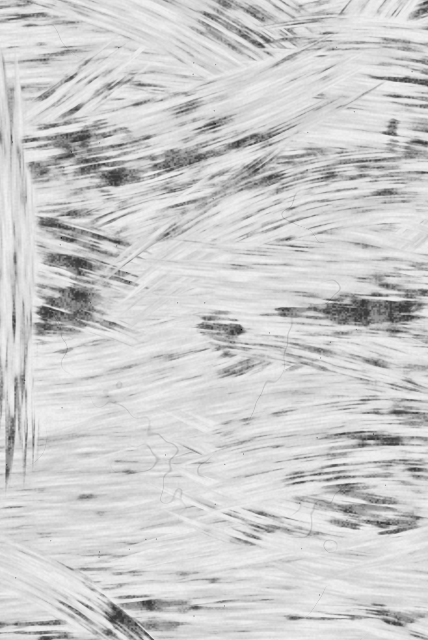
This texture is drawn by a Shadertoy shader. Its source:

```glsl
// Dry white paint brushed over a dark, mottled wall.
// Overlapping bent strokes each carry fine stretched bristle noise; where the
// paint is thin or worn, a threshold on that noise lets the wall show through.

const float WALL_DARK = 0.24;
const float WALL_LIGHT = 0.58;
const float PAINT_TONE = 0.863;
const float PAINT_RELIEF = 0.29;
const float PAINT_MAX = 0.925;
const int STROKE_COUNT = 32;
const float CANVAS_HEIGHT = 1.5;      // in canvas widths
const float BASE_THINNESS = 0.14;     // bristle level below which paint fails
const float REGION_THINNESS = 0.24;
const float WORN_THINNESS = 0.34;
const float CRUMBLE = 0.30;           // breaks streaks into short pieces
const float STREAK_SOFTNESS = 0.19;
const float CRACK_DEPTH = 0.10;
const float PIT_DEPTH = 0.25;

// Worn patches: centre and radii in canvas widths
const int WORN_COUNT = 8;
const vec4 WORN[WORN_COUNT] = vec4[WORN_COUNT](
    vec4(0.19, 1.13, 0.22, 0.10), vec4(0.15, 0.76, 0.10, 0.13),
    vec4(0.51, 0.71, 0.06, 0.08), vec4(0.82, 0.77, 0.22, 0.035),
    vec4(0.93, 0.27, 0.13, 0.07), vec4(0.92, 1.19, 0.03, 0.05),
    vec4(0.86, 0.06, 0.20, 0.025), vec4(0.08, 0.02, 0.20, 0.03));

float hash(vec2 p) {
    return fract(sin(dot(p, vec2(127.1, 311.7))) * 43758.5);
}

float noise(vec2 p) {
    vec2 cell = floor(p), f = fract(p);
    f = f * f * (3.0 - 2.0 * f);
    float low = mix(hash(cell), hash(cell + vec2(1, 0)), f.x);
    float high = mix(hash(cell + vec2(0, 1)), hash(cell + vec2(1, 1)), f.x);
    return mix(low, high, f.y);
}

float fbm(vec2 p) {
    float sum = 0.0, weight = 0.53;
    for (int i = 0; i < 4; i++) {
        sum += weight * noise(p);
        p = mat2(1.6, 1.2, -1.2, 1.6) * p + 7.3;
        weight *= 0.5;
    }
    return sum;
}

// Fine ridges running along q.x
float bristles(vec2 q, float seed) {
    q.y += 0.008 * noise(q * 7.0 + seed);
    return 0.30 * noise(q * vec2(6.0, 55.0) + seed)
         + 0.42 * noise(q * vec2(11.0, 125.0) + seed * 1.7)
         + 0.28 * noise(q * vec2(28.0, 230.0) + seed * 2.3);
}

float wornMask(vec2 p) {
    float ragged = 1.7 * (fbm(p * vec2(15.0, 26.0)) - 0.5);
    float mask = 0.0;
    for (int i = 0; i < WORN_COUNT; i++) {
        float inside = 1.0 - length((p - WORN[i].xy) / WORN[i].zw);
        mask = max(mask, smoothstep(-0.1, 0.6, inside + ragged) * smoothstep(-0.5, 0.15, inside));
    }
    return mask;
}

// Lays one stroke over the tone; dryness thins it towards its far end
void stroke(inout float tone, vec2 p, vec2 centre, float angle, vec2 halfSize,
            float bend, float dryness, float seed, float wall, float thinness) {
    float c = cos(angle), s = sin(angle);
    vec2 q = mat2(c, -s, s, c) * (p - centre);
    q.y += bend * q.x * q.x;

    float endGap = halfSize.x - abs(q.x) + 0.25 * (noise(vec2(q.y * 95.0, seed)) - 0.5);
    float sideGap = halfSize.y - abs(q.y) + 0.03 * (noise(vec2(q.x * 7.0, seed)) - 0.5);
    float mask = smoothstep(0.0, 0.10, endGap) * smoothstep(0.0, 0.022, sideGap);
    if (mask <= 0.0) return;

    float ridge = bristles(q, seed);
    float fade = smoothstep(-0.2, 1.0, q.x / halfSize.x);
    float cover = smoothstep(-STREAK_SOFTNESS, STREAK_SOFTNESS,
                             ridge - thinness - dryness * fade);
    float paint = PAINT_TONE + PAINT_RELIEF * (ridge - 0.5)
                + 0.03 * (hash(vec2(seed, 4.0)) - 0.5)
                + 0.02 * exp(-abs(sideGap - 0.015) * 200.0);
    tone = mix(tone, mix(wall, min(paint, PAINT_MAX), cover), mask);
}

void mainImage(out vec4 fragColor, in vec2 fragCoord) {
    vec2 p = fragCoord / iResolution.x;

    // Wall and paint thickness
    float grain = noise(p * 230.0);
    float mottle = 0.75 * fbm(p * vec2(26.0, 36.0)) + 0.25 * grain;
    float wall = mix(WALL_DARK, WALL_LIGHT, smoothstep(0.25, 0.7, mottle));
    float thinness = BASE_THINNESS + WORN_THINNESS * wornMask(p)
                   + REGION_THINNESS * smoothstep(0.42, 0.72, fbm(p * vec2(3.0, 7.0) + 3.1))
                   + CRUMBLE * (fbm(p * vec2(40.0, 65.0) + 9.0) - 0.5);

    // Undercoat, then scattered strokes, mostly near level
    float tone = wall;
    stroke(tone, p, vec2(0.5, 0.75), 0.03, vec2(3.0), 0.05, 0.10, 2.0, wall, thinness);
    for (int i = 0; i < STROKE_COUNT; i++) {
        float k = float(i) + 1.0;
        vec4 r = vec4(hash(vec2(k, 1.3)), hash(vec2(k, 2.7)), hash(vec2(k, 3.9)), hash(vec2(k, 5.1)));
        vec2 centre = vec2(r.x * 1.1 - 0.05, CANVAS_HEIGHT * fract(k * 0.618));
        float angle = (r.y - 0.5) * (i % 5 == 0 ? 1.6 : 0.55);
        vec2 halfSize = vec2(mix(0.24, 0.50, r.z), mix(0.06, 0.15, r.w));
        float bend = 1.0 * (hash(vec2(k, 6.7)) - 0.4);
        float dryness = 0.25 * pow(hash(vec2(k, 8.2)), 1.5);
        stroke(tone, p, centre, angle, halfSize, bend, dryness, k * 3.7, wall, thinness);
    }

    // Long upright stroke down the left edge, drying towards the bottom
    stroke(tone, p, vec2(0.03, 0.88), -1.55, vec2(0.46, 0.06), 0.06, 0.22, 61.0, wall, BASE_THINNESS + 0.08);

    // Hairline cracks and pits
    float crackLine = 1.0 - smoothstep(0.0, 0.006, abs(fbm(p * 4.0 + 17.0) - 0.5));
    tone -= CRACK_DEPTH * crackLine * smoothstep(0.6, 0.8, noise(p * 7.0 + 31.0));
    vec2 pitCell = floor(p * 45.0);
    vec2 pitCentre = 0.25 + 0.5 * vec2(hash(pitCell + 0.3), hash(pitCell + 0.8));
    float pit = 1.0 - smoothstep(0.03, 0.12, length(fract(p * 45.0) - pitCentre));
    tone -= PIT_DEPTH * pit * step(0.98, hash(pitCell + 5.5));

    tone += 0.035 * (grain - 0.5);
    fragColor = vec4(vec3(clamp(tone, 0.0, 1.0)), 1.0);
}
```
